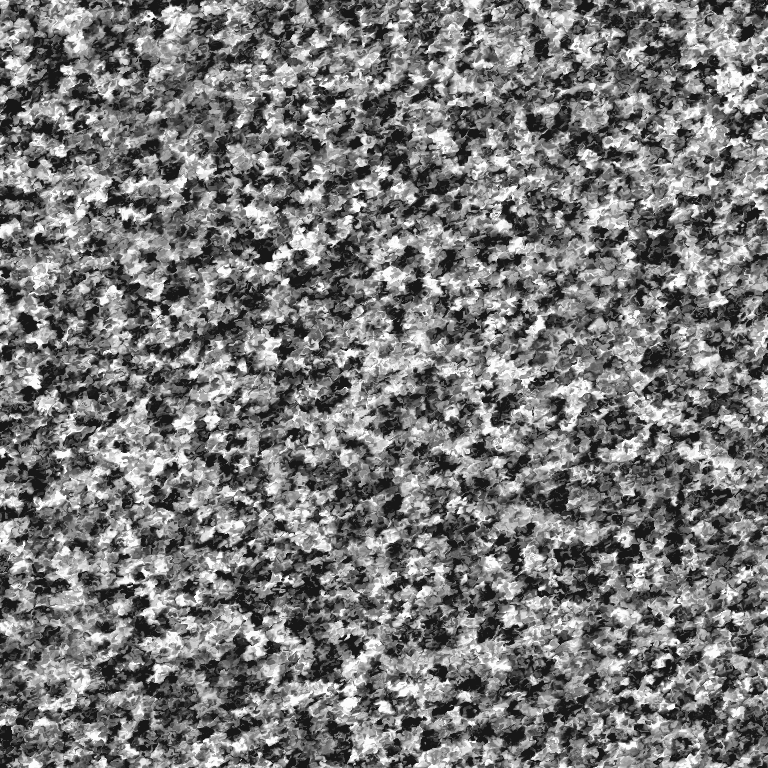
Reproduce this texture procedurally as a three.js fragment shader.

```glsl
// Speckled grey granite: black, grey and white mineral grains with ragged edges.
// Three scales of soft cellular noise are summed on a warped, slightly stretched
// and tilted plane, then spread into a wide, clamped range of greys.

varying vec2 vUv;

const float TILT = 0.38;                    // grain direction, radians
const vec2 STRETCH = vec2(0.88, 1.13);      // grains run longer along the tilt
const float COARSE_CELLS = 66.0;
const float MEDIUM_CELLS = 128.0;
const float FINE_CELLS = 250.0;
const float SOFTNESS = 9.0;                 // higher gives crisper cell borders
const float CONTRAST = 1.94;
const float MEAN_GREY = 0.47;
const float BLACK_MINERAL = 0.09;
const float WHITE_MINERAL = 0.99;
const float SMOKY_GREY = 0.4;

// Three random values per cell: position in x and y, and tone.
vec3 hash3(vec2 cell) {
  vec3 q = fract(cell.xyx * vec3(0.1031, 0.1030, 0.0973));
  q += dot(q, q.yxz + 33.33);
  return fract((q.xxy + q.yzz) * q.zyx);
}

// Cellular tone: each grain holds a random grey, blended softly at its borders.
float grainTone(vec2 p, float softness) {
  vec2 cell = floor(p);
  vec2 local = fract(p);
  float total = 0.0;
  float weights = 0.0;
  for (int y = -1; y <= 1; y++) {
    for (int x = -1; x <= 1; x++) {
      vec2 offset = vec2(float(x), float(y));
      vec3 grain = hash3(cell + offset + 200.0);
      vec2 toGrain = offset + grain.xy - local;
      float weight = exp(-softness * dot(toGrain, toGrain));
      total += weight * grain.z;
      weights += weight;
    }
  }
  return total / weights;
}

vec2 rotate(vec2 p, float angle) {
  float c = cos(angle);
  float s = sin(angle);
  return vec2(c * p.x + s * p.y, c * p.y - s * p.x);
}

// Small random shifts that fray the borders of the grains.
vec2 fray(vec2 p, float cells, float amount) {
  float shiftX = grainTone(p * cells + 17.3, SOFTNESS);
  float shiftY = grainTone(p * cells + 71.9, SOFTNESS);
  return p + amount * (vec2(shiftX, shiftY) - 0.5);
}

// Weighted sum of the three grain sizes.
float mineral(vec2 p) {
  float coarse = grainTone(p * COARSE_CELLS, SOFTNESS);
  float medium = grainTone(p * MEDIUM_CELLS + 39.7, SOFTNESS);
  float fine = grainTone(p * FINE_CELLS + 83.1, SOFTNESS);
  return 0.44 * coarse + 0.31 * medium + 0.25 * fine;
}

void main() {
  vec2 plane = rotate(vUv, TILT) * STRETCH;
  vec2 frayed = fray(plane, 160.0, 0.0085);

  // Grain tones, spread around the mean grey
  float tone = MEAN_GREY + CONTRAST * (mineral(frayed) - 0.5);

  // Faint smoky zones of lower contrast
  float smoke = smoothstep(0.65, 0.95, grainTone(frayed * 13.0 + 5.0, 5.0));
  tone = mix(tone, SMOKY_GREY, 0.25 * smoke);

  gl_FragColor = vec4(vec3(clamp(tone, BLACK_MINERAL, WHITE_MINERAL)), 1.0);
}
```
